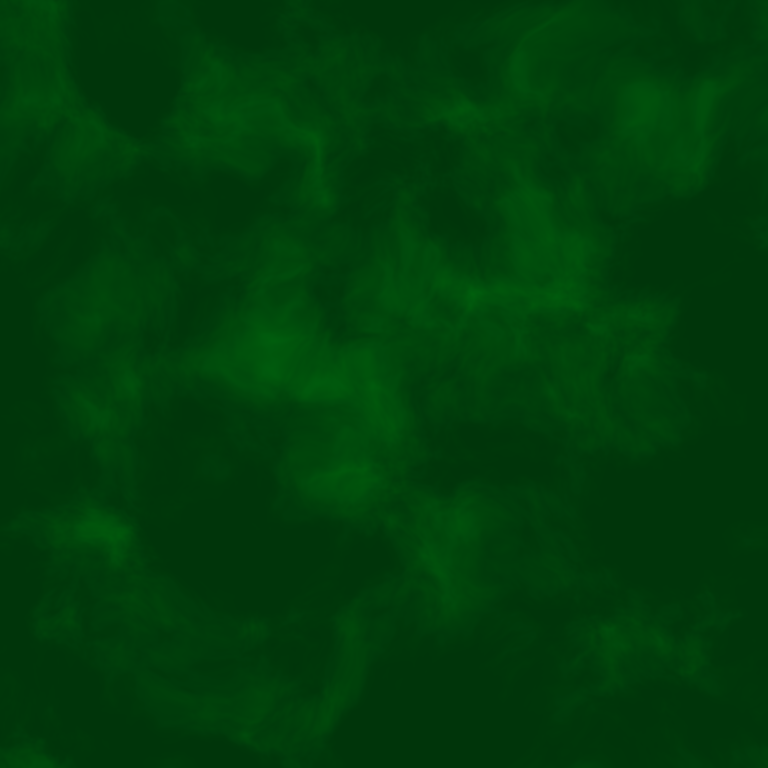
Reproduce this texture procedurally as a Shadertoy shader.

```glsl
// Dark green smoke: soft, irregular clouds drifting over a flat deep green floor.
// Wrapping gradient noise is summed in octaves, bent by a second noise field,
// and cut off below so that calm dark pools remain between the wisps.

const float TAU = 6.2831853;
const vec3 FLOOR_GREEN = vec3(0.0, 0.207, 0.040);
const vec3 CLOUD_GREEN = vec3(0.0, 0.325, 0.048);

// Integer hash of a lattice cell, giving a value in 0..1
float hashCell(vec2 cell, float seed) {
    uvec3 q = uvec3(cell, seed) * uvec3(1597u, 3571u, 7919u);
    uint h = (q.x ^ (q.y << 8) ^ (q.z << 16)) * 74761u;
    h = (h ^ (h >> 15)) * 91393u;
    h = (h ^ (h >> 13)) * 68917u;
    h ^= h >> 16;
    return float(h & 65535u) / 65536.0;
}

// Contribution of one lattice corner, wrapped at the period
float cornerSlope(vec2 cell, vec2 corner, vec2 local, float period, float seed) {
    float angle = TAU * hashCell(mod(cell + corner, period), seed);
    return dot(vec2(cos(angle), sin(angle)), local - corner);
}

// Tiling gradient noise, roughly -0.7..0.7
float gradientNoise(vec2 p, float period, float seed) {
    vec2 cell = floor(p);
    vec2 f = p - cell;
    vec2 w = f * f * f * (f * (f * 6.0 - 15.0) + 10.0);
    float a = cornerSlope(cell, vec2(0, 0), f, period, seed);
    float b = cornerSlope(cell, vec2(1, 0), f, period, seed);
    float c = cornerSlope(cell, vec2(0, 1), f, period, seed);
    float d = cornerSlope(cell, vec2(1, 1), f, period, seed);
    return mix(mix(a, b, w.x), mix(c, d, w.x), w.y);
}

// Octave sum; each octave is shifted so that lattice lines do not coincide
float cloudNoise(vec2 uv, float period, int octaves, float gain, float seed) {
    float sum = 0.0;
    float amplitude = 1.0;
    for (int i = 0; i < octaves; i++) {
        float layer = seed + float(i);
        vec2 shift = vec2(0.37, 0.71) * layer;
        sum += amplitude * gradientNoise(uv * period + shift, period, layer);
        amplitude *= gain;
        period *= 2.0;
    }
    return sum;
}

// Thin bright creases along the zero lines of the noise
float wisps(vec2 uv, float period, float seed) {
    float n = cloudNoise(uv, period, 4, 0.5, seed);
    return exp(-10.0 * sqrt(n * n + 0.001));
}

// Maximum with zero, rounded over the given width
float softFloor(float x, float width) {
    return 0.5 * (x + sqrt(x * x + width * width));
}

void mainImage(out vec4 fragColor, in vec2 fragCoord) {
    vec2 uv = fragCoord / iResolution.xy;

    // Bend the domain for curling edges
    vec2 bend = vec2(cloudNoise(uv, 3.0, 4, 0.5, 11.0),
                     cloudNoise(uv, 3.0, 4, 0.5, 23.0));
    vec2 bent = uv + 0.08 * bend;

    // Cloud body with faint creases inside it
    float body = 0.16 + 0.95 * cloudNoise(bent, 4.0, 6, 0.59, 37.0);
    float density = softFloor(body, 0.09);
    density += 0.32 * wisps(bent, 4.0, 53.0) * smoothstep(0.0, 0.5, body);

    // Thin the faint haze and lift the few dense puffs
    density *= 0.78 + 0.45 * density;
    fragColor = vec4(mix(FLOOR_GREEN, CLOUD_GREEN, density), 1.0);
}
```
